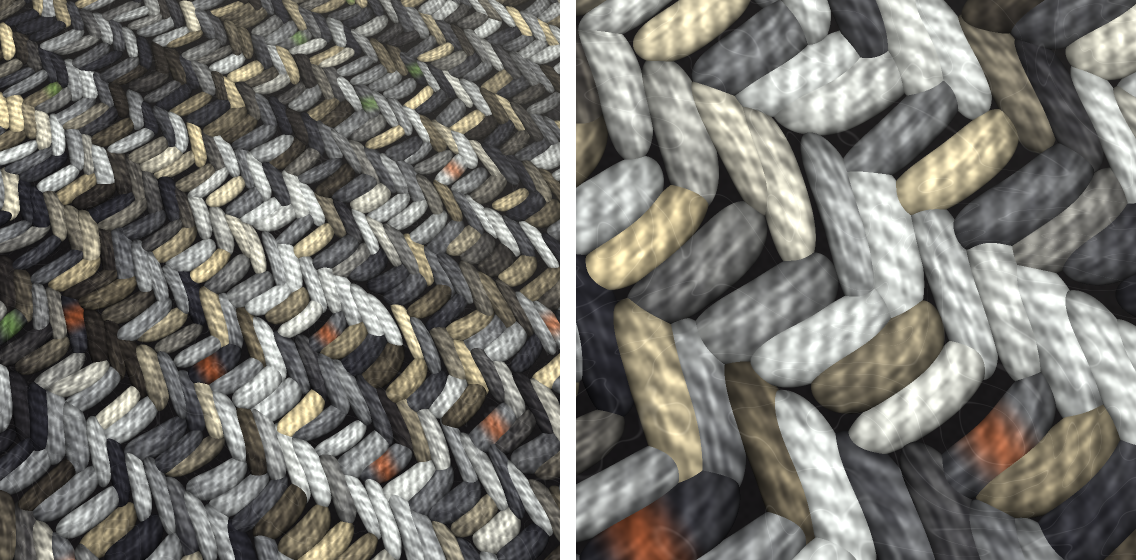
Left: the whole. Right: its middle third, enlarged.
Write a Shadertoy shader that draws this texture.

```glsl
#define HORIZON 1.5      // distance of the vanishing line above the canvas
#define ROW_SLOPE 0.44   // fall of the rows toward the right
#define BAND 0.076       // height of one band of stitches
#define FIRST_BAND -0.035
#define PITCH 0.033      // spacing of stitches along a band
#define STEEP_ANGLE 1.17
#define FLAT_ANGLE -0.68
#define STITCH_LENGTH 0.051
#define STITCH_RADIUS 0.0168
#define PLY_TURNS 3.2
#define FLECK_SHARE 0.035
#define SAMPLES 2

float hash(vec2 p) {
    vec3 q = fract(p.xyx * 0.1031);
    q += dot(q, q.yzx + 33.33);
    return fract((q.x + q.y) * q.z);
}

float noise(vec2 p) {
    vec2 i = floor(p), f = fract(p);
    f = f * f * (3.0 - 2.0 * f);
    return mix(mix(hash(i), hash(i + vec2(1, 0)), f.x),
               mix(hash(i + vec2(0, 1)), hash(i + vec2(1, 1)), f.x), f.y);
}

// Canvas to tilted cloth plane, with y pointing down
vec2 clothPlane(vec2 p) {
    float middle = HORIZON + 0.5;
    float depth = HORIZON + 1.0 - p.y - 0.12 * (p.x - 0.5);
    return vec2((p.x - 0.5) * middle / depth, middle - middle * middle / depth);
}

// Yarn colour; local = (along, across), each from -1 to 1
vec3 yarnColor(vec2 id, vec2 local, float height) {
    float pick = hash(id + 7.3);
    float region = noise(id * vec2(0.22, 0.6) + 40.0) - 0.5;
    float fibre = noise(vec2(local.x * 4.0 + local.y * 2.0, local.y * 5.0) + id * 17.0);
    float ply = sin(6.2832 * (local.x * PLY_TURNS + local.y * 0.85 + pick));
    float drift = (hash(id + 3.7) - 0.5) * local.x;
    float tone = clamp(pick + 0.5 * region + 0.3 * drift + 0.22 * (fibre - 0.5), 0.0, 1.0);

    // Charcoal to cream, with cool and tan dyes
    vec3 color = mix(vec3(0.17, 0.165, 0.18), vec3(0.98, 0.97, 0.89), pow(tone, 1.3));
    float dye = hash(id + 21.1);
    color *= mix(vec3(0.95, 0.98, 1.05), vec3(1.06, 0.99, 0.84), smoothstep(0.4, 0.95, dye));

    // Rare bright flecks near one part of a stitch
    float fleck = step(1.0 - FLECK_SHARE, hash(id + 55.0));
    vec3 fleckColor = mix(vec3(0.80, 0.38, 0.18), vec3(0.46, 0.64, 0.30), step(0.4, dye));
    fleck *= smoothstep(0.55, 0.0, abs(local.x - dye + 0.3));
    color = mix(color, fleckColor, 0.65 * fleck);

    // Round body, twisted plies and light from above
    float shade = 0.22 + 0.74 * height - 0.13 * local.y;
    shade *= 1.0 + 0.14 * ply + 0.28 * (fibre - 0.5);
    return color * shade;
}

vec3 cloth(vec2 p) {
    vec2 plane = clothPlane(p);
    plane += 0.006 * (vec2(noise(plane * 14.0), noise(plane * 14.0 + 60.0)) - 0.5);
    float across = plane.y - ROW_SLOPE * plane.x;
    float nearBand = floor((across - FIRST_BAND) / BAND + 0.5);
    float top = -1.0, bodyHeight = 0.0;
    vec2 topId = vec2(0.0), topLocal = vec2(0.0);

    // Keep the uppermost of the surrounding stitches
    for (int j = -1; j <= 1; j++) {
        float band = nearBand + float(j);
        float bandCenter = FIRST_BAND + band * BAND;
        float flat_ = mod(band, 2.0);
        float angle = mix(STEEP_ANGLE, FLAT_ANGLE, flat_);
        float lean = cos(angle) / (sin(angle) - ROW_SLOPE * cos(angle));
        float offset = hash(vec2(band, 9.0));
        float nearStitch = floor((plane.x - lean * (across - bandCenter)) / PITCH - offset + 0.5);
        for (int i = -1; i <= 1; i++) {
            vec2 id = vec2(nearStitch + float(i), band);
            vec2 jitter = vec2(hash(id), hash(id + 31.0)) - 0.5;
            float x = (id.x + offset + 0.35 * jitter.x) * PITCH;
            vec2 center = vec2(x, bandCenter + ROW_SLOPE * x + 0.014 * jitter.y);
            float turn = angle + 0.28 * (hash(id + 12.0) - 0.5);
            vec2 dir = vec2(cos(turn), sin(turn)), rel = plane - center;
            vec2 local = vec2(dot(rel, dir), dot(rel, vec2(-dir.y, dir.x)));
            local.x /= STITCH_LENGTH * (0.9 + 0.2 * hash(id + 4.0));
            local.y /= STITCH_RADIUS * (0.82 + 0.38 * hash(id + 5.0));
            local.y += 0.35 * (local.x * local.x - 0.3) * (flat_ * 2.0 - 1.0);
            float body = 1.0 - local.y * local.y - pow(abs(local.x), 3.5);
            if (body <= 0.0) continue;
            float height = sqrt(body);
            float level = height + 0.35 * hash(id + 18.0) - 0.22 * local.x;
            if (level > top) {
                top = level;
                bodyHeight = height;
                topId = id;
                topLocal = vec2(local.x, local.y * sign(dir.x));
            }
        }
    }
    vec3 color = vec3(0.085, 0.08, 0.085);
    if (top > -1.0) color = yarnColor(topId, topLocal, bodyHeight);

    // Loose hairs and fine wool grain
    float hair = abs(noise(plane * vec2(42.0, 65.0) + 8.0 * noise(plane * 12.0)) - 0.5);
    color += 0.07 * smoothstep(0.025, 0.0, hair);
    color *= 0.9 + 0.2 * noise(plane * 330.0);

    // Softer, warmer far corner
    float far = smoothstep(0.55, 1.5, p.y + 0.5 * p.x);
    return mix(color, vec3(0.55, 0.54, 0.49), 0.25 * far);
}

void mainImage(out vec4 fragColor, in vec2 fragCoord) {
    vec3 color = vec3(0.0);
    for (int j = 0; j < SAMPLES; j++)
        for (int i = 0; i < SAMPLES; i++) {
            vec2 shift = (vec2(i, j) + 0.5) / float(SAMPLES) - 0.5;
            color += cloth((fragCoord + shift) / iResolution.xy);
        }
    fragColor = vec4(clamp(color / float(SAMPLES * SAMPLES), 0.0, 1.0), 1.0);
}
```
